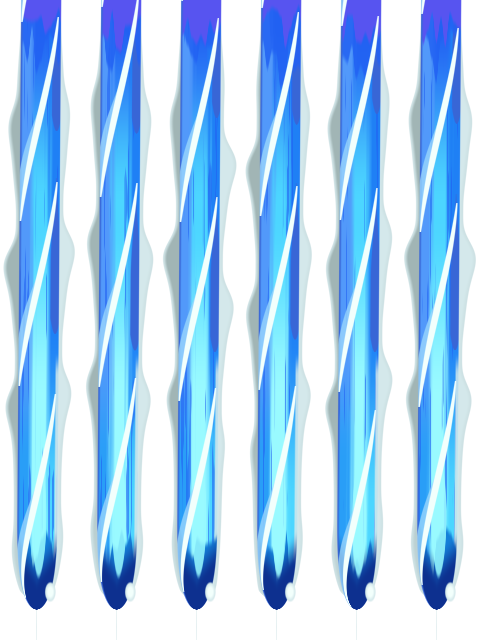
Write a WebGL 2 fragment shader that draws this pattern.

```glsl
#version 300 es
precision highp float;
// Six hanging icicles with spiral highlights and wavy frosty rims on white.
uniform vec2 u_resolution;
out vec4 outColor;

const vec2 GRID = vec2(6.0, 8.0); // icicles across, cell heights down
const float RADIUS = 0.25;
const vec3 PAPER = vec3(1.0);
const vec3 RIM_SHADE = vec3(0.63, 0.71, 0.71);
const vec3 RIM_LIGHT = vec3(0.83, 0.91, 0.92);
const vec3 VIOLET = vec3(0.34, 0.33, 0.94);
const vec3 ROYAL = vec3(0.13, 0.38, 0.95);
const vec3 NAVY = vec3(0.05, 0.19, 0.56);
const vec3 SLATE = vec3(0.22, 0.40, 0.84);
const vec3 AZURE = vec3(0.32, 0.60, 0.98);
const vec3 CYAN = vec3(0.30, 0.84, 1.0);
const vec3 PALE = vec3(0.60, 0.98, 1.0);
const vec3 SHEEN = vec3(0.60, 0.84, 0.99);
const vec3 GLINT = vec3(0.95, 1.0, 0.99);

float hash(vec2 p) {
  p = fract(p * vec2(0.1031, 0.1137));
  p += dot(p, p.yx + 33.33);
  return fract((p.x + p.y) * p.x * 47.0);
}

float noise(vec2 p) {
  vec2 i = floor(p), f = fract(p);
  f = f * f * (3.0 - 2.0 * f);
  return mix(mix(hash(i), hash(i + vec2(1, 0)), f.x),
             mix(hash(i + vec2(0, 1)), hash(i + vec2(1, 1)), f.x), f.y);
}

// 1 where d is below zero, with an edge of width w
float cover(float d, float w) { return 1.0 - smoothstep(-w, w, d); }

// Half width of the shaft, closing in a rounded point at depth tip
float shaft(float y, float tip) {
  float t = clamp((y - tip + 1.2) / 1.2, 0.0, 1.0);
  return RADIUS * sqrt(1.0 - t * t * t);
}

// Extra width of the frosty rim: pointed lobes, largest halfway down
float rimWidth(float y, float seed) {
  float s = y / 1.8 + hash(vec2(seed, 3.0));
  float lobe = pow(0.5 + 0.5 * sin(6.283 * s + 0.6 * sin(6.283 * s)), 1.7);
  float size = smoothstep(0.4, 2.2, y) * (1.0 - 0.75 * smoothstep(4.6, 6.0, y));
  float vary = 0.65 + 0.35 * noise(vec2(s, seed * 7.0));
  return smoothstep(0.2, 1.2, y) * 0.045 + 0.165 * lobe * size * vary;
}

// Ragged fringe of vertical fingers across the shaft
float fingers(float x, float seed) { return noise(vec2(x * 4.5 + 20.0, seed * 9.0)); }

// Ice colour; x runs from -1 to 1 over the shaft
vec3 iceColor(float x, float y, float seed, float aa) {
  float streak = noise(vec2(x * 9.0 + 30.0, y * 0.55 + seed * 13.0));
  float fine = noise(vec2(x * 16.0 + 50.0, y * 0.8 + seed * 5.0));
  vec3 core = mix(mix(ROYAL, CYAN, smoothstep(0.2, 2.6, y)), PALE, smoothstep(2.8, 5.0, y));
  vec3 left = mix(AZURE, vec3(0.16, 0.62, 0.97), smoothstep(4.4, 5.8, y));
  vec3 right = mix(vec3(0.12, 0.50, 0.96), CYAN, smoothstep(4.0, 6.4, y));
  vec3 flank = x < 0.0 ? left : right;
  vec3 col = mix(core, flank, smoothstep(0.2, 0.62, abs(x - 0.05) + 0.25 * (streak - 0.5)));
  col = mix(col, ROYAL, 0.6 * smoothstep(0.72, 0.8, fine) * smoothstep(0.1, 0.35, abs(x)));

  // dark right-hand bands with rounded ends
  for (int i = 0; i < 2; i++) {
    float end = 1.5 + 2.8 * float(i) + 0.5 * (hash(vec2(seed, 40.0 + float(i))) - 0.5);
    float start = end - 2.1;
    float w = 0.24 * sqrt(clamp((end - y) * 5.0, 0.0, 1.0)) * smoothstep(start, start + 1.2, y);
    col = mix(col, SLATE, cover(abs(x - 0.82) - w, aa) * step(0.01, w));
  }
  col = mix(col, RIM_LIGHT, 0.85 * cover(0.86 - x, 0.05) * smoothstep(4.4, 4.7, y));

  // violet root, and deep blue tip
  float f = fingers(x, seed);
  col = mix(col, ROYAL, 0.85 * cover(y - 0.3 - 0.8 * f, 0.06));
  col = mix(col, VIOLET, cover(y - 0.05 - 0.6 * fingers(-x, seed + 2.0), 0.05));
  col = mix(col, vec3(0.08, 0.50, 0.85), cover(6.55 + 0.7 * f - y, 0.06));
  col = mix(col, NAVY, smoothstep(6.9, 7.4, y + 0.3 * abs(x)));
  col = mix(col, PALE, 0.85 * cover(length(vec2((x - 0.1) * 2.4, (y - 6.5) * 1.2)) - 0.85, 0.06));
  col = mix(col, SLATE, cover(x + 0.92, 0.06));

  // spiral glints, each with a blue sheen trailing on its left
  for (int k = -1; k < 3; k++) {
    float top = 0.1 + 2.42 * float(k) + 0.5 * (hash(vec2(seed, float(k) + 9.0)) - 0.5);
    float t = (y - top) / 2.55;
    float inside = step(0.0, t) * step(t, 1.0);
    float path = mix(0.86, -0.95, mix(t, t * t * (3.0 - 2.0 * t), 0.5));
    float w = 0.03 + 0.14 * pow(max(sin(3.1416 * clamp(t, 0.0, 1.0)), 0.0), 0.8);
    float tail = 0.42 * smoothstep(0.3, 0.7, t);
    col = mix(col, SHEEN, 0.8 * inside * cover(abs(x - path + tail * 0.5) - tail * 0.5, aa));
    col = mix(col, GLINT, inside * cover(abs(x - path) - w, aa));
  }
  return col;
}

void main() {
  vec2 uv = gl_FragCoord.xy / u_resolution;
  vec2 p = vec2(uv.x, 1.0 - uv.y) * GRID;
  float aa = 0.8 * GRID.x / u_resolution.x;
  float seed = floor(p.x) + 1.0, y = p.y;
  float x = fract(p.x) - 0.485 - 0.03 * (1.0 - y / 4.0);

  // frosty rim, shaded on the left and light on the right
  float side = x < 0.0 ? 0.0 : 1.0;
  float outer = shaft(y, 7.55) * step(y, 7.54) + rimWidth(y, seed + 11.0 * side) * cover(y - 7.45, 0.08);
  float depth = outer - abs(x);
  vec3 rim = mix(RIM_SHADE, RIM_LIGHT, max(side, smoothstep(5.0, 7.2, y) * 0.6));
  rim = mix(rim, RIM_LIGHT * 0.97, cover(depth - 0.03, 0.025));
  vec3 col = mix(PAPER, rim, cover(-depth, aa));

  // shaft, then a frozen bead beside the tip
  float halfWidth = shaft(y, 7.62);
  vec3 ice = iceColor(x / max(halfWidth, 0.02), y, seed, aa / RADIUS);
  col = mix(col, ice, cover(abs(x) - halfWidth, aa) * step(y, 7.62));
  float bead = length((vec2(x, y) - vec2(0.17, 7.4)) * vec2(1.0, 0.55)) - 0.065;
  col = mix(col, mix(RIM_LIGHT, GLINT, smoothstep(0.0, 0.04, -bead)), cover(bead, aa));
  outColor = vec4(col, 1.0);
}
```
